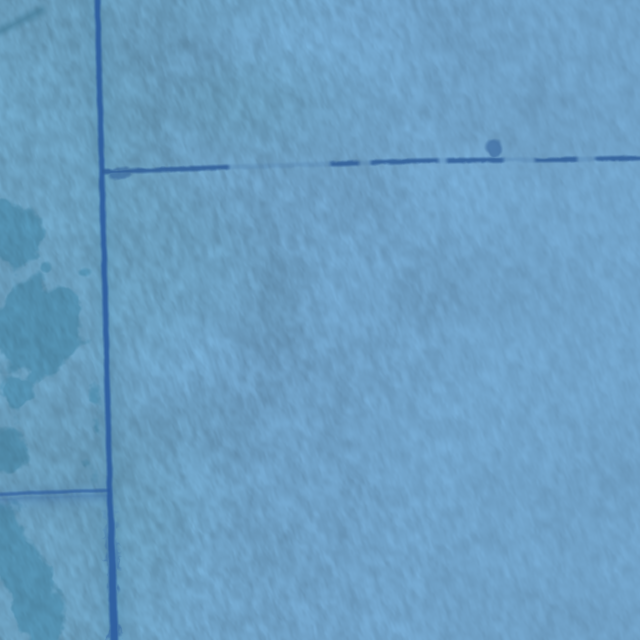
A three.js fragment shader for this texture:

```glsl
// Weathered blue stone paving with dark joints, damp stains and brushed grain.
#define STONE_COOL vec3(0.437, 0.632, 0.782)
#define STONE_TEAL vec3(0.405, 0.610, 0.728)
#define STAIN_COLOR vec3(0.285, 0.530, 0.655)
#define JOINT_COLOR vec3(0.165, 0.355, 0.625)
#define GRAIN_SCALE vec2(115.0, 56.0)
#define GRAIN_TILT 0.32
#define GRAIN_AMOUNT 0.17
#define JOINT_HALF 0.0042
#define EDGE_SOFT 0.003

varying vec2 vUv;

float hash(vec2 p) {
  vec3 q = fract(vec3(p.xyx) * 0.1031);
  q += dot(q, q.yzx + 33.33);
  return fract((q.x + q.y) * q.z);
}

float noise(vec2 p) {
  vec2 i = floor(p), f = fract(p);
  f = f * f * (3.0 - 2.0 * f);
  return mix(mix(hash(i), hash(i + vec2(1.0, 0.0)), f.x),
             mix(hash(i + vec2(0.0, 1.0)), hash(i + 1.0), f.x), f.y);
}

float fbm(vec2 p) {
  float sum = 0.0, amp = 0.5;
  for (int i = 0; i < 4; i++) {
    sum += amp * noise(p);
    p = mat2(1.6, 1.2, -1.2, 1.6) * p + 17.3;
    amp *= 0.5;
  }
  return sum / 0.9375;
}

// Soft bump that fades over the given radii
float glow(vec2 p, vec2 center, vec2 radius) {
  vec2 d = (p - center) / radius;
  return exp(-dot(d, d));
}

// Approximate signed distance to an ellipse
float blob(vec2 p, vec2 center, vec2 radius) {
  return (length((p - center) / radius) - 1.0) * min(radius.x, radius.y);
}

float segment(vec2 p, vec2 a, vec2 b) {
  vec2 d = b - a;
  return length(p - a - d * clamp(dot(p - a, d) / dot(d, d), 0.0, 1.0));
}

float fill(float d, float soft) {
  return 1.0 - smoothstep(-soft, soft, d);
}

// Worn interval along a joint
float gap(float x, float from, float to) {
  return smoothstep(from - 0.005, from + 0.005, x) * (1.0 - smoothstep(to - 0.005, to + 0.005, x));
}

void main() {
  vec2 uv = vUv;
  float wobble = fbm(uv * 45.0) - 0.5;
  float ragged = fbm(uv * 28.0 + 5.0) - 0.5;
  float jointX = 0.178 - 0.026 * uv.y + 0.003 * wobble;
  float side = uv.x - jointX;

  // Broad tone: teal at the left, cooler blue at the right
  float teal = 1.0 - smoothstep(0.08, 0.58, uv.x + 0.3 * (fbm(uv * 5.0) - 0.5));
  teal = max(teal * 0.85, 0.8 * glow(uv, vec2(0.34, 0.84), vec2(0.20, 0.10)));
  vec3 color = mix(STONE_COOL, STONE_TEAL, teal);
  float shade = 0.10 * (fbm(uv * 7.0 + 3.0) - 0.5);
  shade -= 0.055 * glow(uv, vec2(0.42, 0.50), vec2(0.045, 0.11));
  shade -= 0.045 * glow(uv, vec2(0.31, 0.34), vec2(0.13, 0.05));
  shade -= 0.040 * glow(uv, vec2(0.25, 0.92), vec2(0.08, 0.10));
  shade -= 0.025 * glow(uv, vec2(0.68, 0.54), vec2(0.08, 0.05));
  shade += 0.040 * glow(uv, vec2(0.31, 0.45), vec2(0.08, 0.04));
  shade += 0.030 * glow(uv, vec2(0.55, 0.93), vec2(0.20, 0.08));

  // Slanted brushed grain, calmer toward the right
  vec2 slanted = vec2(uv.x + GRAIN_TILT * uv.y, uv.y) + 0.006 * wobble;
  float grain = 0.65 * noise(slanted * GRAIN_SCALE) + 0.35 * noise(slanted * GRAIN_SCALE * 2.1 + 9.0) - 0.5;
  float roughness = mix(1.0, 0.6, smoothstep(0.3, 0.9, uv.x));
  shade += GRAIN_AMOUNT * roughness * grain + 0.07 * wobble;
  color *= 1.0 + shade;

  // Damp stains on the left slabs
  float stain = blob(uv, vec2(0.012, 0.635), vec2(0.050, 0.055));
  stain = min(stain, blob(uv, vec2(0.055, 0.490), vec2(0.068, 0.082)));
  stain = min(stain, blob(uv, vec2(0.027, 0.377), vec2(0.022, 0.032)));
  stain = min(stain, blob(uv, vec2(0.0, 0.295), vec2(0.030, 0.038)));
  stain = min(stain, segment(uv, vec2(0.0, 0.18), vec2(0.075, 0.02)) - 0.035);
  stain = min(stain, blob(uv, vec2(0.151, 0.345), vec2(0.009, 0.035)));
  stain = fill(stain + 0.06 * ragged, 0.006) * step(side, 0.0);
  float specks = min(blob(uv, vec2(0.072, 0.582), vec2(0.008)), blob(uv, vec2(0.129, 0.574), vec2(0.008, 0.005)));
  stain = max(stain, fill(specks + 0.012 * ragged, EDGE_SOFT));
  color = mix(color, STAIN_COLOR * (1.0 + 0.8 * shade), 0.75 * stain);

  // Upright joint with a damp fringe, broader near the bottom
  float low = 1.0 - smoothstep(0.05, 0.28, uv.y);
  float fringe = exp(-abs(side) / 0.012) * (0.30 + 0.25 * low);
  color = mix(color, STAIN_COLOR, fringe);
  float upright = fill(abs(side) - JOINT_HALF - 0.002 * low, EDGE_SOFT);
  float seep = fill(abs(side) - 0.013 + 0.07 * abs(ragged), 0.004) * low;
  color = mix(color, JOINT_COLOR, max(0.88 * upright, 0.5 * seep));

  // Broken joint across the main slab
  float crossY = 0.732 + 0.034 * (uv.x - 0.167) - 0.007 * smoothstep(0.6, 1.0, uv.x) + 0.003 * wobble;
  float worn = gap(uv.x, 0.358, 0.516) * 0.82;
  worn = max(worn, 0.8 * max(gap(uv.x, 0.561, 0.579), gap(uv.x, 0.685, 0.698)));
  worn = max(worn, 0.8 * max(gap(uv.x, 0.787, 0.836), gap(uv.x, 0.902, 0.930)));
  float crossing = fill(abs(uv.y - crossY) - JOINT_HALF + 0.005 * abs(wobble), EDGE_SOFT) * (1.0 - worn);
  float chips = min(blob(uv, vec2(0.772, 0.766), vec2(0.011, 0.013)), blob(uv, vec2(0.186, 0.731), vec2(0.015, 0.007)));
  crossing = max(crossing, 0.65 * fill(chips + 0.015 * ragged, EDGE_SOFT)) * step(0.0, side);
  color = mix(color, JOINT_COLOR * vec3(1.1, 1.03, 0.96), 0.85 * crossing);

  // Short left joint with soft shadow, and a faint slanting scuff
  float shelf = uv.y - 0.228 - 0.035 * uv.x - 0.003 * wobble;
  float ledge = max(0.68 * fill(abs(shelf) - 0.003, EDGE_SOFT), 0.30 * exp(-abs(shelf + 0.008) / 0.009));
  color = mix(color, JOINT_COLOR, ledge * step(side, 0.0));
  float scuff = segment(uv, vec2(-0.01, 0.945), vec2(0.065, 0.985)) + 0.012 * ragged;
  color = mix(color, STAIN_COLOR * 0.9, 0.65 * fill(scuff - 0.005, 0.008));

  gl_FragColor = vec4(clamp(color, 0.0, 1.0), 1.0);
}
```
